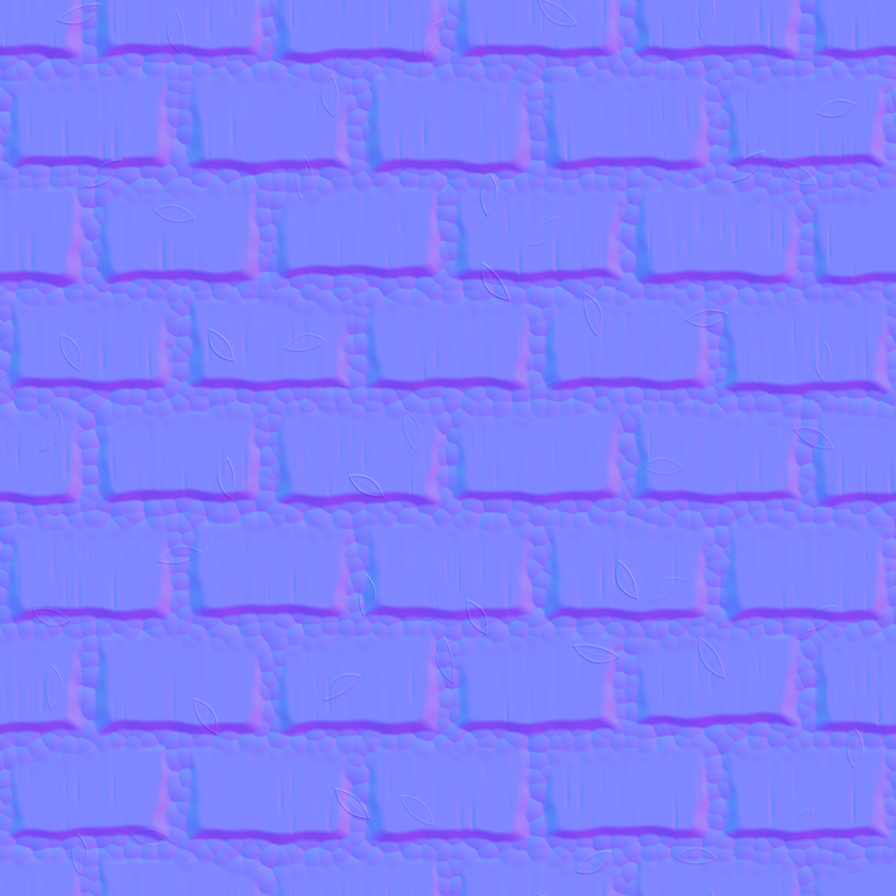
Reproduce this texture map procedurally as a Shadertoy shader.

```glsl
// Tangent-space normal map of staggered slate shingles over a pebble bed with fallen leaves.
// A height field (bevelled tiles, cellular pebbles, grooves, leaf ridges) is
// differentiated with central differences and encoded as a colour.

const vec2 TILES = vec2(5.0, 8.0);
const float PEBBLES = 56.0;
const float LEAVES = 7.0;
const vec2 GROOVES = vec2(75.0, 14.0);
const float TAU = 6.2831853;

vec2 hash2(vec2 p) {
    vec2 q = vec2(dot(p, vec2(127.1, 311.7)), dot(p, vec2(269.5, 183.3)));
    return fract(sin(q) * 43758.5);
}

float smoothMin(float a, float b, float k) {
    float h = max(k - abs(a - b), 0.0) / k;
    return min(a, b) - 0.25 * k * h * h;
}

float smoothMax(float a, float b, float k) {
    return -smoothMin(-a, -b, k);
}

// Domed cells: the nearest feature point forms each stone
float pebbleHeight(vec2 p, float count) {
    vec2 g = p * count, cell = floor(g);
    float nearest = 2.0;
    for (int j = -1; j <= 1; j++)
    for (int i = -1; i <= 1; i++) {
        vec2 c = cell + vec2(i, j);
        vec2 d = c + 0.1 + 0.8 * hash2(mod(c, count)) - g;
        nearest = min(nearest, dot(d, d));
    }
    return 0.0022 * (1.0 - nearest);
}

// Sparse vertical teardrop scratches, one per stretched cell
float grooveDepth(vec2 p, vec2 count) {
    vec2 g = p * count;
    float column = floor(g.x);
    g.y += hash2(vec2(mod(column, count.x), 7.0)).x;
    vec2 r = hash2(mod(vec2(column, floor(g.y)), count) + 31.0);
    vec2 f = fract(g);
    float taper = smoothstep(0.0, 0.25, f.y) * smoothstep(1.0, 0.35, f.y);
    float across = abs(f.x - 0.4 - 0.2 * r.y) / (0.18 + 0.2 * r.y);
    float present = smoothstep(0.5, 0.95, r.x);
    return present * taper * smoothstep(1.0, 0.0, across);
}

// Sloping slab with wavy bevels, sinking under the row above
float tileHeight(vec2 p, vec2 count) {
    vec2 g = p * count - vec2(0.0, 0.4);
    float row = floor(g.y);
    g.x += 0.5 * mod(row, 2.0);
    vec2 id = mod(floor(g), count);
    vec2 f = fract(g), r = hash2(id + 3.0), s = hash2(id + 19.0);
    float phase = TAU * s.x;

    float sideWave = 0.008 * sin(f.y * 9.0 + phase) + 0.004 * sin(f.y * 23.0 - phase);
    float halfWidth = 0.472 + 0.025 * r.x - 0.03 * f.y + sideWave;
    float side = (halfWidth - abs(f.x - 0.5)) / count.x;
    float lowWave = 0.016 * sin(f.x * 9.0 + phase) + 0.009 * sin(f.x * 22.0 + 2.0 * phase);
    float bottom = (f.y - 0.03 - 0.08 * r.y - lowWave) / count.y;
    float top = (0.97 - f.y) / count.y;

    float face = 0.008 - 0.056 * f.y / count.y + 0.02 * (s.y - 0.5) * (f.x - 0.5) / count.x;
    float grain = sin(p.x * TAU * 29.0 + 2.0 * sin(p.y * TAU * 3.0 + phase));
    grain += 0.6 * sin(p.x * TAU * 67.0 + phase + sin(p.y * TAU * 5.0));
    face += 0.00007 * grain;
    face -= 0.0006 * grooveDepth(p, GROOVES) * smoothstep(1.0, 0.25, f.y);

    float bevel = smoothMin(side * 0.32, bottom * 0.48, 0.003);
    bevel = smoothMin(bevel, top * 0.3, 0.001);
    return smoothMin(face, bevel, 0.0012);
}

// Scattered pointed outlines, each with a faint midrib
float leafHeight(vec2 p, float count) {
    vec2 g = p * count, cell = floor(g);
    float height = 0.0;
    for (int j = -1; j <= 1; j++)
    for (int i = -1; i <= 1; i++) {
        vec2 c = cell + vec2(i, j), id = mod(c, count);
        vec2 r = hash2(id + 53.0), s = hash2(id + 71.0);
        vec2 d = (g - c - 0.1 - 0.8 * r) / count;
        float a = TAU * s.x;
        d = mat2(cos(a), -sin(a), sin(a), cos(a)) * d;
        d.y += (s.y - 0.5) * 14.0 * d.x * d.x;
        float x = d.x / (0.021 + 0.005 * r.y);
        float edge = abs(d.y) - 0.0085 * (1.0 - x * x);
        float inside = smoothstep(0.001, -0.001, edge);
        float rim = smoothstep(0.0019, 0.0, abs(edge));
        float rib = inside * smoothstep(0.0015, 0.0, abs(d.y));
        height += (0.3 + 0.7 * r.x) * (0.0005 * rim + 0.0002 * inside + 0.00012 * rib);
    }
    return height;
}

float surfaceHeight(vec2 p) {
    float ground = smoothMax(tileHeight(p, TILES), pebbleHeight(p, PEBBLES), 0.0008);
    return ground + leafHeight(p, LEAVES);
}

void mainImage(out vec4 fragColor, in vec2 fragCoord) {
    vec2 p = fragCoord / iResolution.xy;
    vec2 e = vec2(0.001, 0.0);
    vec2 slope = vec2(surfaceHeight(p + e.xy) - surfaceHeight(p - e.xy),
                      surfaceHeight(p + e.yx) - surfaceHeight(p - e.yx)) / (2.0 * e.x);
    vec3 normal = normalize(vec3(-slope, 1.0));
    fragColor = vec4(0.5 + 0.5 * normal, 1.0);
}
```
